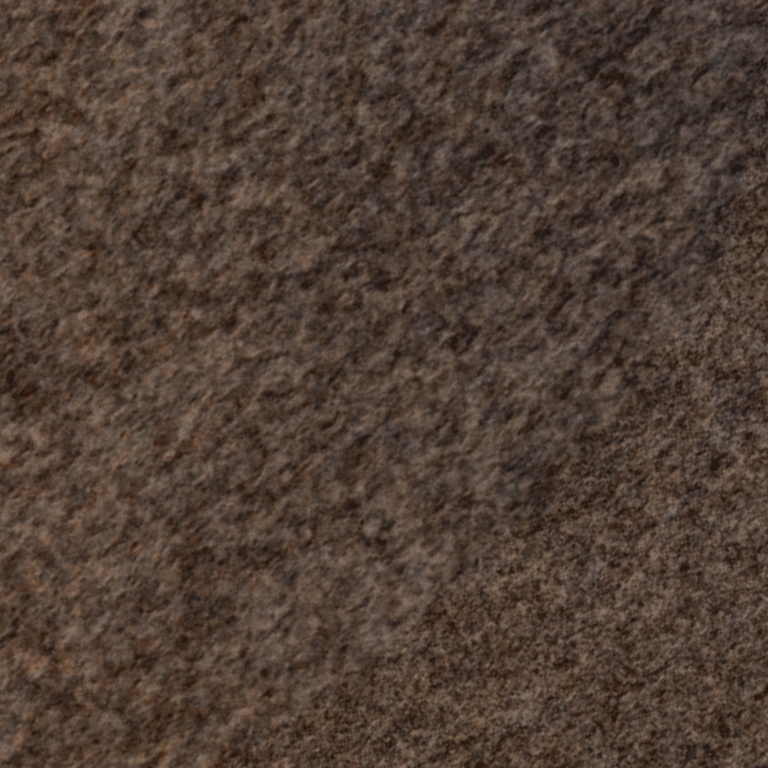
Give the GLSL for this texture, as a WebGL 2 fragment shader.

```glsl
#version 300 es
precision highp float;
// Coarse brown stone with a slanted grain: several layers of stretched value
// noise make clumps, grains and fine speckle. A curved edge at the lower right
// separates a crisper zone, and slow tints run from ochre to mauve grey.

uniform vec2 u_resolution;
out vec4 fragColor;

const vec3 BASE = vec3(0.304, 0.246, 0.213);
const vec3 TONE = vec3(0.071, 0.066, 0.061);
const vec3 WARM = vec3(0.022, 0.001, -0.017);

// Integer hash of a lattice cell, from -1 to 1
float hash(ivec2 cell, int seed) {
    uint h = uint(cell.x) * 1597u ^ uint(cell.y) * 51749u ^ uint(seed) * 7919u;
    h = (h ^ (h >> 15)) * 73244475u;
    h = (h ^ (h >> 13)) * 73244475u;
    h ^= h >> 16;
    return float(h & 65535u) / 32767.5 - 1.0;
}

float valueNoise(vec2 p, int seed) {
    ivec2 cell = ivec2(floor(p));
    vec2 f = fract(p);
    f = f * f * (3.0 - 2.0 * f);
    float low = mix(hash(cell, seed), hash(cell + ivec2(1, 0), seed), f.x);
    float high = mix(hash(cell + ivec2(0, 1), seed), hash(cell + ivec2(1, 1), seed), f.x);
    return mix(low, high, f.y);
}

// Noise with separate frequencies along and across a slanted direction
float slantNoise(vec2 p, float angle, vec2 frequency, int seed) {
    vec2 along = vec2(cos(angle), sin(angle));
    vec2 across = vec2(-along.y, along.x);
    return valueNoise(vec2(dot(p, along), dot(p, across)) * frequency, seed);
}

// Horizontal distance to the right of the curved edge
float edgeOffset(vec2 p) {
    float wobble = 0.02 * valueNoise(p * 14.0, 1);
    return p.x - (0.30 + 1.45 * p.y - 0.75 * p.y * p.y) + wobble;
}

// Light and dark structure, about one unit of spread
float grainTone(vec2 p, float crisp) {
    vec2 warp = vec2(valueNoise(p * 60.0, 2), valueNoise(p * 60.0, 3));
    vec2 q = p + 0.004 * warp;
    float broad = slantNoise(q, 0.60, vec2(10.0, 24.0), 4);
    float clumps = slantNoise(q, 0.68, vec2(42.0, 84.0), 5);
    float grains = slantNoise(q, 0.80, vec2(88.0, 160.0), 6);
    float bits = slantNoise(p, 0.50, vec2(150.0, 220.0), 7);
    float speckle = slantNoise(p, 0.95, vec2(270.0, 310.0), 8);
    return 0.45 * broad
         + mix(1.15, 0.85, crisp) * clumps
         + mix(1.25, 0.95, crisp) * grains
         + mix(0.80, 1.10, crisp) * bits
         + mix(0.65, 1.30, crisp) * speckle;
}

// Slow change of brightness over the whole surface
float shading(vec2 p, float offset) {
    float rim = exp(-pow((offset - 0.03) / 0.04, 2.0));
    float topShade = smoothstep(0.55, 1.0, p.y) * smoothstep(0.1, 0.5, p.x);
    float leftLight = 1.0 - smoothstep(0.0, 0.35, p.x);
    return 0.20 * leftLight - 0.30 * topShade - 0.25 * rim
         + 0.18 * valueNoise(p * 5.0, 9);
}

// Balance of ochre (positive) against mauve grey (negative)
float warmth(vec2 p, float crisp) {
    float slope = 0.75 - 1.1 * p.x - 0.45 * (p.y - 0.5);
    float patches = slantNoise(p, 0.65, vec2(24.0, 42.0), 10);
    float flecks = slantNoise(p, 0.75, vec2(80.0, 125.0), 11);
    float rust = smoothstep(0.35, 0.85, flecks) * (1.0 - smoothstep(0.1, 0.6, p.x));
    return slope + 0.5 * crisp + 0.45 * patches + 0.65 * flecks + 0.7 * rust;
}

void main() {
    vec2 p = gl_FragCoord.xy / u_resolution.y;
    float offset = edgeOffset(p);
    float crisp = smoothstep(-0.03, 0.03, offset);

    float tone = grainTone(p, crisp) + shading(p, offset);
    tone = clamp(tone, -2.3, 2.7);
    vec3 color = BASE + TONE * tone + WARM * warmth(p, crisp);
    fragColor = vec4(clamp(color, 0.0, 1.0), 1.0);
}
```
